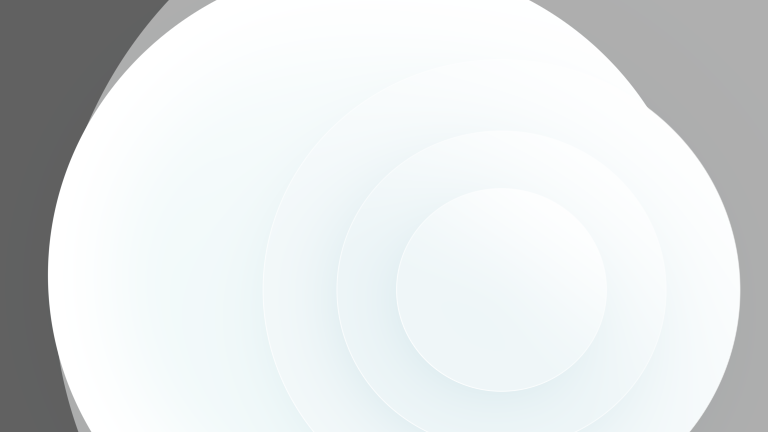
Give the GLSL for this background, as a WebGL 2 fragment shader.

```glsl
#version 300 es
precision highp float;
// Pale overlapping discs with concentric rims and soft shadows on two greys.

uniform vec2 u_resolution;
out vec4 fragColor;

// Lengths are in canvas heights.
const float SQUASH = 0.966;
const vec2 RING_CENTER = vec2(1.161, 0.329);
const vec2 LARGE_CENTER = vec2(0.863, 0.363);
const float BACK_RADIUS = 1.037;
const float LARGE_RADIUS = 0.752;
const float OUTER_RADIUS = 0.552;
const float MIDDLE_RADIUS = 0.381;
const float INNER_RADIUS = 0.243;

const float RIM_WIDTH = 0.0022;
const float SHADOW_SOFTNESS = 0.075;
const vec2 LIGHT_DIR = vec2(0.6, 0.8);

const vec3 DARK_GREY = vec3(0.38);
const vec3 LIGHT_GREY = vec3(0.685);
const vec3 WHITE = vec3(1.0);
const vec3 LARGE_TINT = vec3(0.952, 0.980, 0.982);
const vec3 RING_TINT = vec3(0.930, 0.962, 0.970);
const vec3 SHADOW_TINT = vec3(0.880, 0.930, 0.942);

// Offset from a disc centre, corrected for the slight vertical squash.
vec2 discSpace(vec2 p, vec2 center) {
    return (p - center) / vec2(1.0, SQUASH);
}

float coverage(float dist) {
    float pixel = 1.0 / u_resolution.y;
    return 1.0 - smoothstep(-0.7 * pixel, 0.7 * pixel, dist);
}

// Lays a disc on the base: cast shadow, shaded fill, then a bright rim.
vec3 addDisc(vec3 base, vec2 q, float radius, vec3 tint, float glow,
             float shadow, float rim) {
    float dist = length(q) - radius;
    float away = 0.5 - 0.5 * dot(q, LIGHT_DIR) / max(length(q), 0.001);
    float fall = exp(-max(dist, 0.0) / SHADOW_SOFTNESS);
    vec3 color = mix(base, base * SHADOW_TINT, shadow * fall * (0.25 + 0.75 * away));

    float slope = 0.5 - 0.5 * dot(q, LIGHT_DIR) / radius;
    float depth = smoothstep(0.0, 0.3, -dist);
    float amount = mix(1.0, depth, glow) * smoothstep(-0.15, 0.75, slope);
    color = mix(color, mix(WHITE, tint, amount), coverage(dist));

    float line = coverage(abs(dist) - RIM_WIDTH * 0.5);
    return mix(color, WHITE, rim * line * (0.45 + 0.55 * away));
}

void main() {
    vec2 p = gl_FragCoord.xy / u_resolution.y;
    vec2 ring = discSpace(p, RING_CENTER);
    vec2 large = discSpace(p, LARGE_CENTER);

    // Two grey backdrops split by the widest circle
    vec3 color = mix(DARK_GREY, LIGHT_GREY, coverage(length(ring) - BACK_RADIUS));

    // Large white disc
    color = addDisc(color, large, LARGE_RADIUS, LARGE_TINT, 1.0, 0.15, 0.0);

    // Concentric discs, widest first
    color = addDisc(color, ring, OUTER_RADIUS, RING_TINT, 0.35, 0.3, 0.9);
    color = addDisc(color, ring, MIDDLE_RADIUS, RING_TINT, 0.1, 0.35, 0.9);
    color = addDisc(color, ring, INNER_RADIUS, RING_TINT, 0.1, 0.45, 0.9);

    fragColor = vec4(color, 1.0);
}
```
